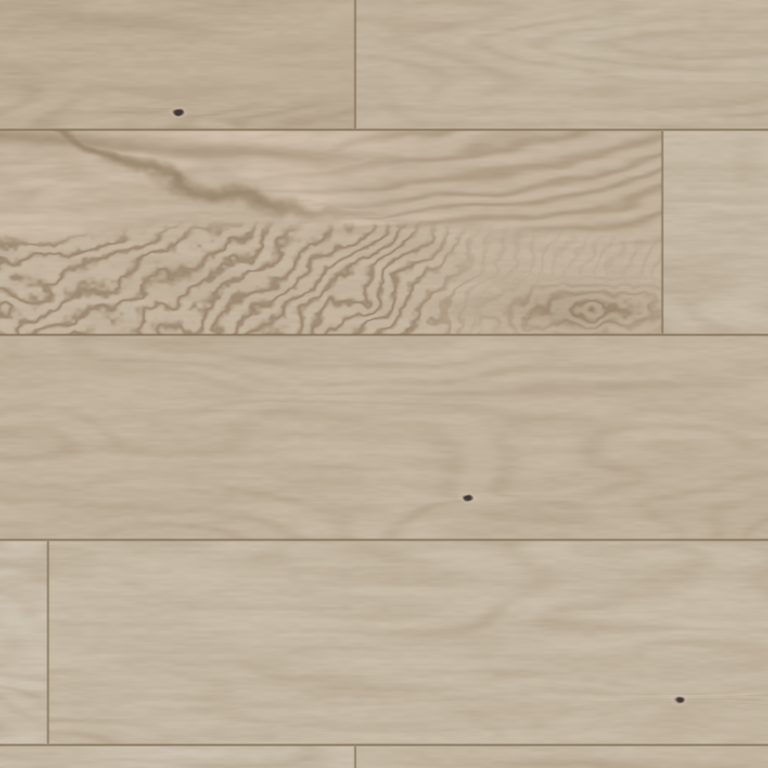
This texture is drawn by a Shadertoy shader. Its source:

```glsl
// Pale oak plank floor: staggered long boards with soft grain, one boldly figured board and small knots.
#define ROW_HEIGHT 0.267
#define BOARD_LENGTH 1.6
#define FLOOR_OFFSET vec2(0.0625, 0.030)
#define ROW_STAGGER 0.4
#define SEAM_WIDTH 0.0032
#define RING_COUNT 6.0
#define GRAIN_STRENGTH 0.42
#define FIGURED_ROW 2.0

const vec3 TAN_OAK   = vec3(0.725, 0.655, 0.560);
const vec3 PALE_OAK  = vec3(0.790, 0.745, 0.672);
const vec3 GRAIN     = vec3(0.635, 0.560, 0.460);
const vec3 CREAM     = vec3(0.825, 0.760, 0.680);
const vec3 DARK_VEIN = vec3(0.530, 0.440, 0.340);
const vec3 SEAM      = vec3(0.520, 0.450, 0.350);
const vec3 KNOT      = vec3(0.190, 0.160, 0.170);

float hash(vec2 p) {
    vec3 q = fract(p.xyx * 0.1031);
    q += dot(q, q.yzx + 33.33);
    return fract((q.x + q.y) * q.z);
}

float noise(vec2 p) {
    vec2 i = floor(p), f = fract(p);
    f = f * f * (3.0 - 2.0 * f);
    return mix(mix(hash(i), hash(i + vec2(1, 0)), f.x),
               mix(hash(i + vec2(0, 1)), hash(i + vec2(1, 1)), f.x), f.y);
}

float fbm(vec2 p) {
    float sum = 0.0, amp = 0.5;
    for (int i = 0; i < 4; i++) {
        sum += amp * noise(p);
        p = p * 2.03 + 17.3;
        amp *= 0.5;
    }
    return sum;
}

// Thin lines at whole values of the phase, from 0 to 1
float rings(float phase, float sharpness) {
    return pow(0.5 + 0.5 * cos(6.2832 * phase), sharpness);
}

// Soft growth rings, long along the board
float plainGrain(vec2 p, vec2 seed) {
    float height = noise(p * vec2(2.2, 8.0) + seed)
                 + 0.35 * noise(p * vec2(6.0, 24.0) + seed);
    float patches = smoothstep(0.25, 0.7, fbm(p * vec2(3.0, 12.0) + seed.yx));
    float lines = rings(height * RING_COUNT + p.y * 14.0, 2.0) * patches;
    float streaks = fbm(p * vec2(7.0, 95.0) + seed);
    return 0.55 * lines + 1.1 * (streaks - 0.3);
}

// Bold board: p.x runs along the floor, p.y from 0 to ROW_HEIGHT
vec3 figuredWood(vec2 p, vec3 base) {
    float ripple = fbm(p * vec2(19.0, 23.0)) - 0.47;
    float sweep = fbm(p * vec2(3.0, 9.0) + 5.0) - 0.47;

    // Lower half: steepening, rippled cathedral lines
    float slope = 0.25 * p.x + 0.95 * p.x * p.x - p.y;
    float fan = rings(30.0 * slope + 3.4 * ripple + 1.5 * sweep, 2.5);
    fan *= 1.0 - 0.8 * smoothstep(0.52, 0.64, p.x);

    // Upper half: long bands rising to the right, cream on the left
    float bands = rings(38.0 * (p.y - 0.16 * p.x * p.x) + 5.0 * sweep, 2.0);
    bands *= mix(0.12, 0.6, smoothstep(0.3, 0.6, p.x));
    float cream = (1.0 - smoothstep(0.3, 0.62, p.x + sweep))
                * smoothstep(0.3, 0.5, fbm(p * vec2(4.0, 11.0) + 9.0));
    float veinY = 0.137 + 0.13 * exp(-5.0 * (p.x - 0.08));
    float vein = exp(-pow((p.y - veinY + 0.04 * ripple) / 0.011, 2.0));
    float branch = exp(-pow((p.y - 0.262 + 0.07 * p.x + 0.05 * sweep) / 0.010, 2.0));
    vein = max(vein, 0.7 * branch) * (1.0 - smoothstep(0.3, 0.6, p.x));

    // Brown swirl at the lower right
    vec2 burl = (p - vec2(0.76, 0.032)) / vec2(0.13, 0.034);
    float burlMask = exp(-dot(burl, burl));
    float swirl = burlMask * (0.35 + 0.6 * rings(2.2 * length(burl) + 4.0 * ripple, 1.5));

    float upper = smoothstep(0.115, 0.145, p.y + 0.06 * sweep);
    vec3 wood = mix(base, CREAM, max(0.25, cream * upper));
    float dark = mix(0.62 * fan, max(0.6 * bands, 0.65 * vein), upper);
    return mix(wood, DARK_VEIN, clamp(max(dark, 0.75 * swirl), 0.0, 1.0));
}

void mainImage(out vec4 fragColor, in vec2 fragCoord) {
    vec2 uv = fragCoord / iResolution.xy;
    float pixel = 1.0 / iResolution.y;

    // Board layout: each row is shifted by a fixed stagger
    vec2 p = uv - FLOOR_OFFSET;
    float row = floor(p.y / ROW_HEIGHT);
    float along = p.x + ROW_STAGGER * row;
    float board = floor(along / BOARD_LENGTH);
    vec2 local = vec2(along - board * BOARD_LENGTH, p.y - row * ROW_HEIGHT);
    vec2 seed = vec2(row * 13.7 + 60.0, board * 29.3 + 80.0);

    // Knot position drifts from row to row; the grain bends around it
    vec2 knotPos = vec2(0.8225 + row * (0.094 + 0.0295 * row),
                        ROW_HEIGHT * (0.22 - 0.015 * row * row));
    vec2 toKnot = local - knotPos;
    float bend = 0.022 * exp(-dot(toKnot * vec2(9, 25), toKnot * vec2(9, 25)));
    vec2 grainPos = local + vec2(0.0, bend * sign(toKnot.y) * smoothstep(0.0, 0.01, abs(toKnot.y)));

    // Board tone and grain
    float tone = 0.85 - 0.17 * max(row, 0.0) + 0.3 * abs(board) + 0.12 * (hash(seed) - 0.5);
    tone += 0.35 * (fbm(local * vec2(2.5, 6.0) + seed) - 0.47);
    vec3 color = mix(TAN_OAK, PALE_OAK, clamp(tone, 0.0, 1.15));
    bool figured = row == FIGURED_ROW && board == 0.0;
    float grain = plainGrain(grainPos, seed) * (row > 2.0 && board == 0.0 ? 1.3 : 1.0);
    if (figured) color = figuredWood(vec2(uv.x, local.y), color);
    color = mix(color, GRAIN, clamp(grain, 0.0, 1.0) * GRAIN_STRENGTH * (figured ? 0.5 : 1.0));
    color += 0.022 * (noise(uv * vec2(60.0, 260.0)) - 0.5);

    // Dark knot with a pale rim
    float knotDist = length(toKnot * vec2(1.0, 1.5)) + 0.003 * (noise(uv * 160.0) - 0.5);
    float knotMask = figured ? 0.0 : 1.0;
    color = mix(color, CREAM, 0.4 * knotMask * (1.0 - smoothstep(0.006, 0.014, knotDist)));
    color = mix(color, KNOT, 0.9 * knotMask * (1.0 - smoothstep(0.003, 0.0075 + pixel, knotDist)));

    // Seams between rows and at board ends
    vec2 edge = min(local, vec2(BOARD_LENGTH, ROW_HEIGHT) - local);
    vec2 line = 1.0 - smoothstep(vec2(0.0), vec2(0.5 * SEAM_WIDTH + pixel), edge);
    color = mix(color, SEAM, max(0.85 * line.y, 0.75 * line.x));

    fragColor = vec4(color, 1.0);
}
```
